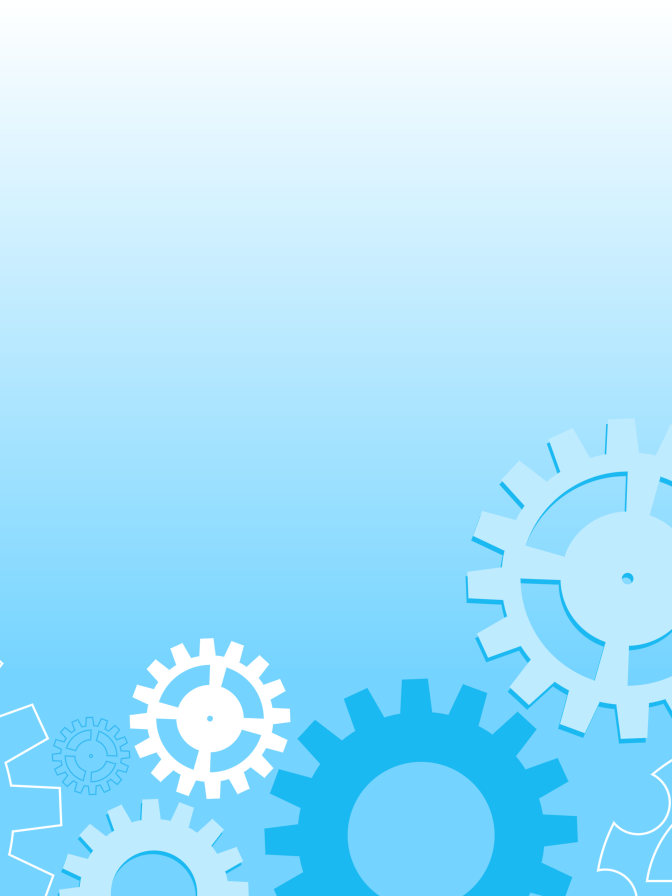
This background is drawn by a Shadertoy shader. Its source:

```glsl
// Gear wheels along the lower edge of a white-to-sky-blue gradient.
// Each wheel is a distance function folded around its centre, then
// filled or stroked; raised wheels are drawn over a shifted dark copy.

const float TAU = 6.2831853;

// Rotates p into the nearest of n equal sectors, the first one at angle start.
vec2 foldSectors(vec2 p, float n, float start) {
    float sector = TAU / n;
    float a = mod(atan(p.y, p.x) - start + 0.5 * sector, sector) - 0.5 * sector;
    return length(p) * vec2(cos(a), sin(a));
}

// Solid wheel of unit radius with sixteen tapered teeth.
float toothedDisc(vec2 p) {
    vec2 q = foldSectors(p, 16.0, 0.04);
    float tooth = max(q.x - 1.0, abs(q.y) - 0.083 - 0.09 * (1.0 - q.x));
    return min(length(p) - 0.79, tooth);
}

// Wheel with one round opening.
float ringGear(vec2 p, float hole) {
    return max(toothedDisc(p), hole - length(p));
}

// Wheel with four flared spokes, a hub and a small axle hole.
float spokedGear(vec2 p) {
    float r = length(p);
    vec2 q = foldSectors(p, 4.0, 1.414);
    float spoke = abs(q.y) - 0.075 - 0.12 * (q.x - 0.42);
    float opening = max(max(r - 0.67, 0.42 - r), -spoke);
    return max(max(toothedDisc(p), -opening), 0.036 - r);
}

// Wheel with scooped round gaps and two wide openings.
float scoopedGear(vec2 p) {
    vec2 q = foldSectors(p, 9.0, 2.47);
    float gap = length(q - vec2(0.942, 0.0)) - 0.196;
    float opening = max(length(p) - 0.69, 0.1 - abs(p.y));
    return max(max(length(p) - 1.0, -gap), -opening);
}

float fill(float d) {
    float aa = 0.75 / iResolution.y;
    return 1.0 - smoothstep(-aa, aa, d);
}

float stroke(float d, float width) {
    return fill(abs(d) - 0.5 * width);
}

void mainImage(out vec4 fragColor, in vec2 fragCoord) {
    vec2 p = fragCoord / iResolution.y;
    vec3 white = vec3(1.0);
    vec3 sky = vec3(0.455, 0.83, 1.0);
    vec3 pale = vec3(0.75, 0.92, 1.0);
    vec3 deep = vec3(0.105, 0.725, 0.945);
    vec2 shadow = vec2(-0.002, -0.0052);

    // Background
    vec3 color = mix(white, sky, clamp((1.0 - p.y) / 0.755, 0.0, 1.0));

    // Outlined wheels at the sides
    vec2 q = (p - vec2(-0.1823, 0.0898)) / 0.25;
    color = mix(color, white, stroke(0.25 * toothedDisc(q), 0.0025));
    q = (p - vec2(0.845, -0.0013)) / 0.18;
    color = mix(color, white, stroke(0.18 * scoopedGear(q), 0.0025));

    // Small outlined wheel
    q = (p - vec2(0.1016, 0.1563)) / 0.043;
    color = mix(color, vec3(0.2, 0.72, 0.95), stroke(0.043 * spokedGear(q), 0.0013));

    // Large deep blue wheel
    q = (p - vec2(0.47, 0.0677)) / 0.1745;
    color = mix(color, deep, fill(0.1745 * ringGear(q, 0.47)));

    // Large pale wheel and its shadow
    q = (p - vec2(0.7005, 0.3542)) / 0.1784;
    color = mix(color, deep, fill(0.1784 * spokedGear(q - shadow / 0.1784)));
    color = mix(color, pale, fill(0.1784 * spokedGear(q)));

    // Pale ring wheel and its shadow
    q = (p - vec2(0.1719, 0.0026)) / 0.1055;
    color = mix(color, deep, fill(0.1055 * ringGear(q - 0.8 * shadow / 0.1055, 0.457)));
    color = mix(color, pale, fill(0.1055 * ringGear(q, 0.457)));

    // White spoked wheel
    q = (p - vec2(0.2344, 0.198)) / 0.0895;
    color = mix(color, white, fill(0.0895 * spokedGear(q)));

    fragColor = vec4(color, 1.0);
}
```
